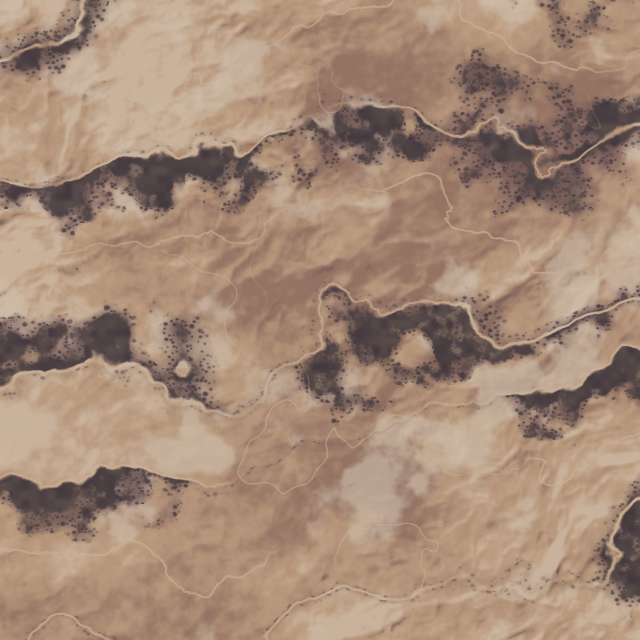
This texture is drawn by a Shadertoy shader. Its source:

```glsl
// Dry tan hills seen from the air: folded relief lit from one side,
// warped rows of dark scrub that start sharply at a valley line and
// break up into single shrubs, with thin pale tracks between them.

float hash(vec2 p) {
    return fract(sin(dot(p, vec2(127.1, 311.7))) * 43758.55);
}

float noise(vec2 p) {
    vec2 i = floor(p), f = fract(p);
    f = f * f * f * (f * (f * 6.0 - 15.0) + 10.0);
    return mix(mix(hash(i), hash(i + vec2(1, 0)), f.x),
               mix(hash(i + vec2(0, 1)), hash(i + vec2(1, 1)), f.x), f.y);
}

float fbm(vec2 p) {
    float sum = 0.0, amp = 0.5;
    for (int i = 0; i < 5; i++) {
        sum += amp * noise(p);
        p = mat2(0.8, 0.6, -0.6, 0.8) * p * 2.03 + 11.7;
        amp *= 0.5;
    }
    return sum;
}

// Creased height field, stretched along the diagonal ravines
float height(vec2 p) {
    p += 0.14 * vec2(fbm(p * 4.0), fbm(p * 4.0 + 31.0));
    p = mat2(0.84, -0.54, 0.54, 0.84) * p * vec2(5.5, 9.5);
    float sum = 0.0, amp = 0.5;
    for (int i = 0; i < 5; i++) {
        float n = 2.0 * noise(p) - 1.0;
        sum += amp * sqrt(n * n + 0.006);
        p = mat2(0.8, 0.6, -0.6, 0.8) * p * 1.9 + 5.3;
        amp *= 0.47;
    }
    return sum;
}

// Soft round shrubs, one jittered per cell; more of them where density is high
float shrubs(vec2 p, float density) {
    vec2 cell = floor(p);
    float cover = 0.0;
    for (int y = -1; y <= 1; y++)
    for (int x = -1; x <= 1; x++) {
        vec2 id = cell + vec2(x, y);
        vec2 center = id + vec2(hash(id), hash(id + 57.0));
        float present = step(hash(id + 91.0), 0.65 + 2.0 * density);
        float radius = 0.2 + 0.4 * hash(id + 23.0) * hash(id + 37.0);
        float d = length((p - center) * vec2(0.9, 1.1)) - radius;
        cover = max(cover, present * (1.0 - smoothstep(-0.25, 0.25, d)));
    }
    return cover;
}

// Pale line at distance zero; the slope of the field sets canvas units
float track(float offset, float field, float width) {
    float slope = length(vec2(dFdx(field), dFdy(field))) * iResolution.y;
    float d = abs(offset) / max(slope, 0.3);
    return 1.0 - smoothstep(0.3 * width, 1.5 * width, d);
}

void mainImage(out vec4 fragColor, in vec2 fragCoord) {
    vec2 p = fragCoord / iResolution.y;

    // Bare ground: relief, broad tone and fine grain
    float calm = smoothstep(0.36, 0.52, fbm(p * 2.6 + 8.0));
    float relief = height(p + vec2(-0.004, 0.006)) - height(p);
    float broad = fbm(p * vec2(3.5, 5.0) + 40.0) - 0.48;
    float grain = fbm(p * 55.0) - 0.48;
    float tone = 0.49 + mix(1.4, 3.8, calm) * relief + 1.6 * broad + 0.5 * grain;
    vec3 brown = vec3(0.58, 0.45, 0.39);
    vec3 sand = vec3(0.72, 0.595, 0.485);
    vec3 pale = vec3(0.79, 0.70, 0.61);
    vec3 color = mix(brown, sand, smoothstep(-0.05, 0.58, tone));
    color = mix(color, pale, smoothstep(0.5, 1.0, tone));

    // Bleached soil and shaded gullies
    float bleach = smoothstep(0.57, 0.7, fbm(p * 10.0 + 3.0));
    color = mix(color, vec3(0.81, 0.75, 0.68), 0.6 * bleach);
    float gully = calm * smoothstep(0.08, 0.2, -relief);
    color = mix(color, vec3(0.42, 0.32, 0.34), 0.8 * gully);

    // Rows of valleys, rising gently to the right
    float v = (p.y - 0.14 * p.x) * 7.2 + 2.6 * (fbm(p * 3.2 + 17.0) - 0.5)
            + 0.4 * (fbm(p * 13.0) - 0.5);
    float row = floor(v);
    float across = fract(v);
    if (hash(vec2(row, 3.0)) > 0.45) across = 1.0 - across;

    // Scrub density: sharp at the valley line, fraying up the slope
    float along = smoothstep(0.36, 0.66, noise(vec2(p.x * 4.0 + row * 17.3, row * 5.1)));
    float reach = along * mix(0.3, 0.9, hash(vec2(row, 9.0)));
    float density = reach - across - 0.07 + 1.5 * along * (fbm(p * 17.0) - 0.48);
    density -= 0.6 * smoothstep(0.65, 1.0, across);
    float edge = smoothstep(0.01, 0.06, across);

    // Purple-brown halo, mottled scrub, then single shrubs on the fringe
    float halo = smoothstep(-0.22, 0.08, density) * edge;
    vec3 earth = mix(vec3(0.46, 0.36, 0.32), vec3(0.45, 0.34, 0.36), noise(p * 9.0));
    color = mix(color, earth, 0.7 * halo);
    float clumps = smoothstep(0.34, 0.54, fbm(p * 42.0 + 70.0) + 0.25 * density);
    float solid = smoothstep(-0.01, 0.12, density) * edge * mix(0.3, 1.0, clumps);
    float dots = shrubs(p * 135.0, density) * smoothstep(-0.2, -0.06, density) * edge;
    vec3 scrub = mix(vec3(0.25, 0.21, 0.235), vec3(0.34, 0.295, 0.285), noise(p * 75.0));
    color = mix(color, scrub, max(0.95 * solid, 0.85 * dots));

    // Tracks along valley lines and winding over the slopes
    float worn = smoothstep(0.35, 0.65, noise(p * 4.0 + 60.0));
    float valley = track(v - round(v), v, 0.0018) * worn;
    float bend = fbm(p * 2.1 + 25.0);
    float winding = track(bend - 0.5, bend, 0.0013) * (1.0 - worn);
    color = mix(color, vec3(0.79, 0.69, 0.58), max(0.65 * valley, 0.5 * winding));

    fragColor = vec4(color, 1.0);
}
```
